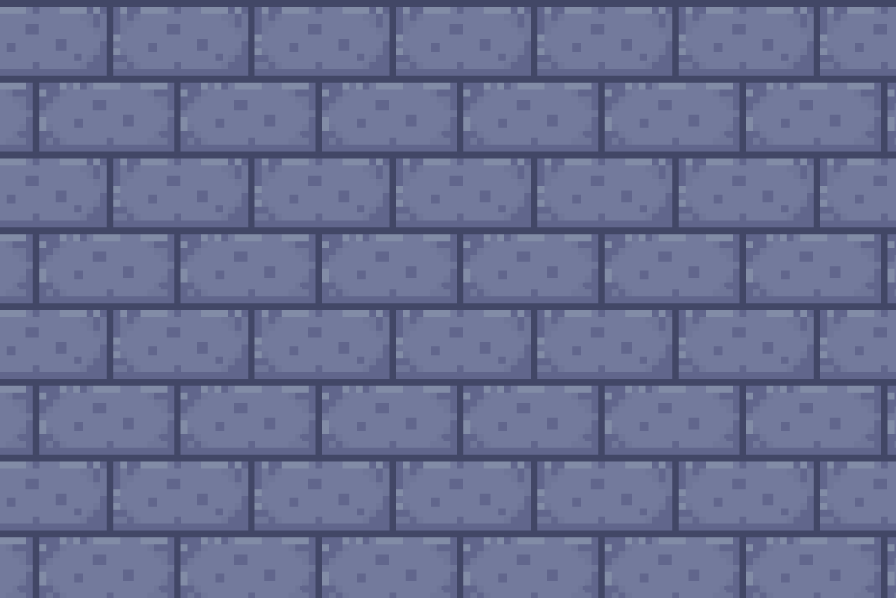
Write a Shadertoy shader that draws this texture.

```glsl
// Pixel-art wall of slate blue bricks in running bond, with chipped, bevelled rims.
// Space is split into square cells; each brick is 20 x 10 cells plus one cell of
// mortar. Hashed cells wear the rim, and two brick designs alternate by course.

const vec2 CANVAS_CELLS = vec2(133.1, 86.8);   // cells across and down the canvas
const vec2 BRICK = vec2(20.0, 10.0);           // brick face, in cells
const vec2 MORTAR = vec2(0.95, 1.0);           // joint widths, in cells
const float FIRST_JOINT = 15.87;               // first upright joint of the top course
const float COURSE_SHIFT = 11.0;               // stagger of every other course
const float CHIP_REACH = 3.0;                  // diagonal depth of corner wear
const float CHIP_AMOUNT = 0.6;                 // share of corner cells worn dark
const float GLINT_AMOUNT = 0.62;               // share of rim cells catching light
const int SAMPLES = 4;                         // antialiasing samples per axis

const vec3 FACE_COLOR = vec3(0.450, 0.480, 0.610);
const vec3 SHADE_COLOR = vec3(0.380, 0.400, 0.550);
const vec3 MORTAR_COLOR = vec3(0.260, 0.280, 0.400);
const vec3 LIGHT_COLOR = vec3(0.510, 0.550, 0.650);

// Pits shared by all bricks: centre and half size, in cells from the top left.
const vec4 PITS[3] = vec4[3](
    vec4(8.9, 3.25, 1.0, 0.75),
    vec4(5.8, 5.90, 0.65, 0.65),
    vec4(13.2, 5.50, 0.8, 0.85));

float hash(vec2 p) {
    vec3 h = fract(vec3(p.xyx) * 0.1031);
    h += dot(h, h.yzx + 33.33);
    return fract((h.x + h.y) * h.z);
}

bool inBox(vec2 p, vec4 box) {
    return all(lessThan(abs(p - box.xy), box.zw));
}

bool inPit(vec2 p, float design) {
    // The smallest pit differs between the two designs.
    bool hit = inBox(p, mix(vec4(15.7, 7.3, 0.55, 0.5),
                            vec4(18.0, 7.35, 0.3, 0.3), design));
    for (int i = 0; i < 3; i++) hit = hit || inBox(p, PITS[i]);
    return hit;
}

// Colour of one brick face; p runs from its top left corner, in cells.
vec3 brickColor(vec2 p, float design) {
    vec2 cell = clamp(floor(p), vec2(0.0), BRICK - 1.0);
    vec2 rim = min(cell, BRICK - 1.0 - cell);
    float corner = rim.x + rim.y;
    float wear = hash(cell + 37.0 * design + 5.0);
    bool upper = cell.y < 0.5 * BRICK.y;

    // Face, dulled a little towards the corners
    vec3 color = mix(FACE_COLOR, SHADE_COLOR, 0.2 * step(corner, CHIP_REACH + 1.0));

    // Light along the top and the upper left side
    bool litRim = cell.y < 0.5 || (cell.x < 0.5 && cell.y < 6.5);
    if (litRim && wear < GLINT_AMOUNT) color = LIGHT_COLOR;

    // Chipped corners and stray nicks in the top edge
    bool chipped = corner <= CHIP_REACH && wear > 1.0 - CHIP_AMOUNT;
    bool nicked = cell.y < 0.5 && wear > 0.85;

    // Shadow along the bottom and the lower right side
    bool shaded = cell.y > BRICK.y - 1.5
        || (cell.x > BRICK.x - 1.5 && !upper)
        || (cell.y > BRICK.y - 2.5 && cell.x == 9.0 + design);

    if (chipped || nicked || shaded || inPit(p, design)) color = SHADE_COLOR;
    return color;
}

// Colour of the wall; p is in cells from the top left of the canvas.
vec3 wallColor(vec2 p) {
    vec2 period = BRICK + 1.0;
    float design = mod(floor(p.y / period.y), 2.0);
    p.x -= FIRST_JOINT - COURSE_SHIFT * design;
    vec2 local = mod(p, period);
    if (any(lessThan(local, MORTAR))) return MORTAR_COLOR;
    return brickColor(local - 1.0, design);
}

void mainImage(out vec4 fragColor, in vec2 fragCoord) {
    // Average a grid of samples over the pixel to smooth every edge
    vec3 sum = vec3(0.0);
    for (int j = 0; j < SAMPLES; j++)
    for (int i = 0; i < SAMPLES; i++) {
        vec2 jitter = (vec2(i, j) + 0.5) / float(SAMPLES) - 0.5;
        vec2 uv = (fragCoord + jitter) / iResolution.xy;
        sum += wallColor(vec2(uv.x, 1.0 - uv.y) * CANVAS_CELLS);
    }
    fragColor = vec4(sum / float(SAMPLES * SAMPLES), 1.0);
}
```
